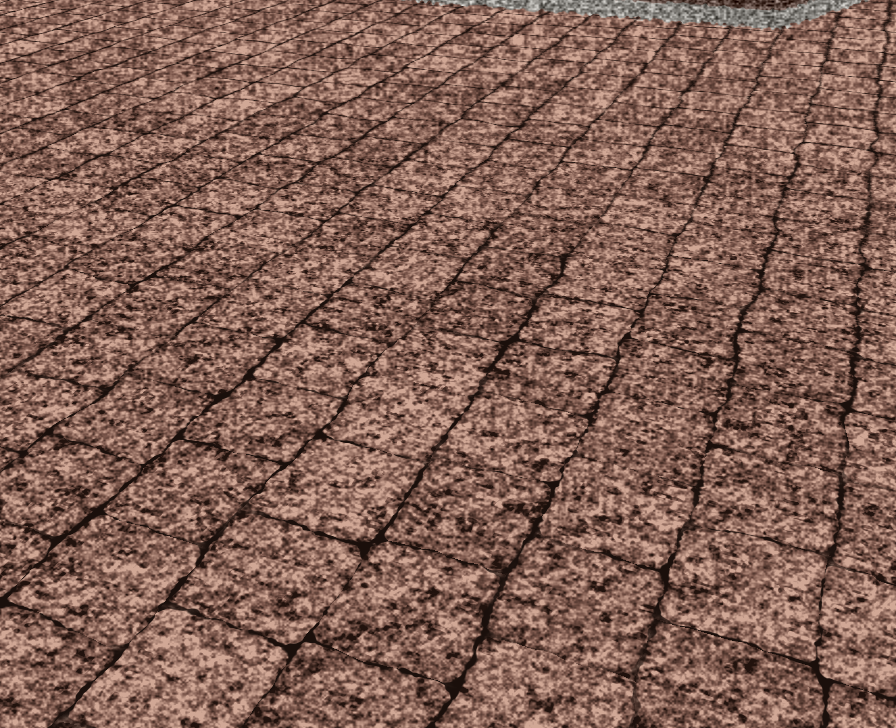
This texture is drawn by a WebGL 1 fragment shader. Its source:

```glsl
precision highp float;
// Rough red granite setts receding in perspective, with a strip of grey gravel far off.
// Each pixel is projected to ground cells; a ragged rounded box forms every staggered
// stone, and layers of value noise give its relief, mineral flecks and grain.
uniform vec2 u_resolution;

#define HORIZON 1.07        // height of the horizon, in canvas widths
#define COLUMN_VP 1.018     // where the long joints meet the horizon
#define ROW_VP -2.54        // where the cross joints meet the horizon
#define CELL_SCALE vec2(5.0, 2.083)
#define STAGGER 0.35
#define WOBBLE 0.10
#define CORNER 0.10
#define STONE_HALF vec2(0.487, 0.494)
#define BASE_TONE 0.67
#define RELIEF 0.95
#define GRAIN 0.66

const vec3 JOINT = vec3(0.10, 0.06, 0.045);
const vec3 DARK = vec3(0.13, 0.07, 0.05);
const vec3 MIDDLE = vec3(0.49, 0.345, 0.30);
const vec3 PALE = vec3(0.82, 0.66, 0.59);

float hash(vec2 p) {
  return fract(sin(dot(p, vec2(127.1, 311.7))) * 43758.5453);
}

float noise(vec2 p) {
  vec2 i = floor(p), f = fract(p);
  f = f * f * (3.0 - 2.0 * f);
  return mix(mix(hash(i), hash(i + vec2(1, 0)), f.x),
             mix(hash(i + vec2(0, 1)), hash(i + vec2(1, 1)), f.x), f.y);
}

// Chipped surface height, with octaves fading below the pixel footprint
float rockHeight(vec2 p, float footprint) {
  float sum = 0.0, amplitude = 0.45, frequency = 4.0;
  for (int k = 0; k < 4; k++) {
    float keep = 1.0 - smoothstep(0.35, 1.0, frequency * footprint);
    sum += amplitude * keep * (noise(p * frequency) - 0.5);
    p = mat2(0.8, 0.6, -0.6, 0.8) * p + 7.3;
    frequency *= 2.1;
    amplitude *= 0.7;
  }
  return sum;
}

float roundedBox(vec2 p, vec2 halfSize, float radius) {
  vec2 q = abs(p) - halfSize + radius;
  return length(max(q, 0.0)) + min(max(q.x, q.y), 0.0) - radius;
}

vec3 graniteColor(float tone) {
  tone = clamp(tone, 0.0, 1.0);
  return mix(mix(DARK, MIDDLE, min(tone / 0.54, 1.0)), PALE, max(tone - 0.54, 0.0) / 0.46);
}

void main() {
  vec2 p = gl_FragCoord.xy / u_resolution.x;
  float pixel = 1.0 / u_resolution.x;

  // Ground projection and the size of a pixel on it
  float depth = max(HORIZON - p.y, 0.02);
  vec2 ground = vec2(COLUMN_VP - p.x, p.x - ROW_VP) / depth * CELL_SCALE;
  vec2 spread = (abs(ground) + CELL_SCALE) / depth * pixel;
  float footprint = max(spread.x, spread.y);
  ground.x -= 0.5;

  // Uneven joints and staggered columns
  vec2 cell = ground + WOBBLE * (vec2(noise(ground * 1.9), noise(ground * 1.9 + 31.0)) - 0.5);
  cell += 0.035 * (vec2(noise(ground * 9.0), noise(ground * 9.0 + 17.0)) - 0.5);
  float column = floor(cell.x);
  cell.y += STAGGER * sin(2.2 * column - 0.6);
  vec2 id = vec2(column, floor(cell.y));
  float variety = hash(id + 3.7);

  // Ragged stone outline; some joints are almost closed
  vec2 shift = 0.014 * (vec2(hash(id + 11.3), hash(id + 23.9)) - 0.5);
  vec2 halfSize = STONE_HALF + 0.014 * (vec2(variety, hash(id + 5.1)) - 0.5);
  vec2 local = fract(cell) - 0.5 - shift;
  float edge = roundedBox(local, halfSize, CORNER);
  edge += 0.03 * (noise(ground * 16.0) - 0.5) + 0.015 * (noise(ground * 38.0) - 0.5);
  float softness = max(0.6 * footprint, 0.007);
  float longJoint = smoothstep(-0.05, 0.05, abs(local.x) - abs(local.y));
  float opening = smoothstep(0.22, 0.62, noise(ground * 1.7 + 60.0) + 0.22 * longJoint);
  float stone = 1.0 - smoothstep(-softness, softness, edge) * mix(0.3, 1.0, opening);

  // Relief lit from the far left
  vec2 face = ground + 9.0 * vec2(variety, hash(id + 8.2));
  float height = rockHeight(face, footprint);
  float lit = height - rockHeight(face + vec2(0.025, 0.04), footprint);

  // Mineral tones, dark flecks and fine grain
  float nearby = 1.0 - smoothstep(0.02, 0.07, footprint);
  float crystals = noise(face * vec2(34.0, 38.0)) - 0.5;
  float flecks = smoothstep(0.58, 0.74, noise(face * vec2(9.0, 12.0) + 40.0))
               * smoothstep(0.3, 0.6, noise(face * 31.0 + 14.0));
  float mottle = noise(p * vec2(85.0, 135.0) + 3.0) - 0.5;
  float grain = noise(p * vec2(240.0, 290.0)) - 0.5;
  float fine = noise(p * vec2(430.0, 470.0) + 5.0) - 0.5;
  float tone = BASE_TONE + 0.16 * (variety - 0.5) + 0.3 * height + RELIEF * lit;
  tone += nearby * (0.38 * crystals - 0.42 * flecks);
  tone += GRAIN * (grain + 0.65 * fine) + mix(0.38, 0.16, nearby) * mottle;
  tone -= 0.20 * smoothstep(-0.07, 0.01, edge);
  vec3 color = mix(JOINT, graniteColor(tone), stone);

  // Grey gravel with a darker paved core at the far edge
  float gravelEdge = min(p.y - 0.8125 + 0.076 * (p.x - 0.443),
                         p.y - 0.78 - 0.325 * (p.x - 0.87)) + 0.006 * grain;
  float gravel = smoothstep(-pixel, pixel, gravelEdge);
  float core = smoothstep(-pixel, pixel, gravelEdge - 0.02);
  vec3 gravelColor = mix(vec3(0.54, 0.53, 0.51), vec3(0.36, 0.28, 0.25), core);
  color = mix(color, gravelColor + 0.4 * (grain + fine), gravel);

  gl_FragColor = vec4(clamp(color, 0.0, 1.0), 1.0);
}
```
